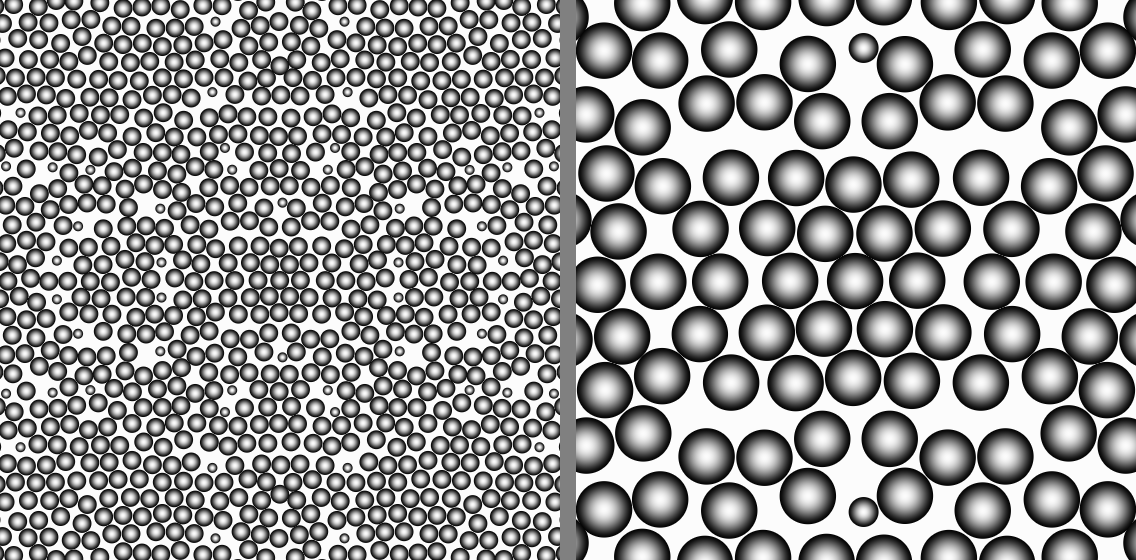
Left, the full canvas; right, a detail of the centre.
A Shadertoy shader for this pattern:

```glsl
const int SIDE = 9;

struct Grain {
    vec2 pos;
    vec2 next;
    float radius;
};

Grain patchGrains[SIDE * SIDE];

vec3 hash3(vec2 p) {
    vec3 k = vec3(dot(p, vec2(127.1, 311.7)),
                  dot(p, vec2(269.5, 183.3)),
                  dot(p, vec2(113.5, 271.9)));
    return fract(sin(k) * 43758.5453);
}

// Jittered triangular lattice, mirrored about both axes
Grain seedGrain(vec2 id) {
    vec2 base = vec2(id.x + 0.5 * mod(id.y, 2.0), id.y * 0.866);
    vec3 h = hash3(abs(base) + 3.7);
    float angle = 6.2832 * h.x;
    vec2 jitter = 0.35 * sqrt(h.y) * vec2(cos(angle), sin(angle));
    vec2 pos = base + jitter * sign(base + 0.1);
    return Grain(pos, pos, h.z < 0.065 ? 0.236 : 0.445);
}

// Push a grain away from the neighbours it overlaps
vec2 relaxed(int x, int y) {
    Grain g = patchGrains[y * SIDE + x];
    vec2 push = vec2(0.0);
    for (int j = -1; j <= 1; j++)
    for (int i = -1; i <= 1; i++) {
        if (i == 0 && j == 0) continue;
        Grain other = patchGrains[(y + j) * SIDE + x + i];
        vec2 away = g.pos - other.pos;
        float gap = max(length(away), 0.001);
        float overlap = max(g.radius + other.radius + 0.03 - gap, 0.0);
        push += away / gap * overlap;
    }
    return g.pos + 0.43 * push;
}

void mainImage(out vec4 fragColor, in vec2 fragCoord) {
    float pixel = 26.5 / iResolution.y;
    vec2 p = (fragCoord - 0.5 * iResolution.xy) * pixel;

    // Lattice cell under this point
    float row = floor(p.y / 0.866 + 0.5);
    float column = floor(p.x - 0.5 * mod(row, 2.0) + 0.5);
    vec2 corner = vec2(column, row) - float(SIDE / 2);

    for (int y = 0; y < SIDE; y++)
    for (int x = 0; x < SIDE; x++)
        patchGrains[y * SIDE + x] = seedGrain(corner + vec2(x, y));

    // Relax a shrinking block, so adjacent cells agree on the result
    for (int margin = 1; margin <= 3; margin++) {
        for (int y = margin; y < SIDE - margin; y++)
        for (int x = margin; x < SIDE - margin; x++)
            patchGrains[y * SIDE + x].next = relaxed(x, y);
        for (int y = margin; y < SIDE - margin; y++)
        for (int x = margin; x < SIDE - margin; x++)
            patchGrains[y * SIDE + x].pos = patchGrains[y * SIDE + x].next;
    }

    // Nearest grain surface
    float edge = 10.0;
    float radial = 1.0;
    for (int y = 3; y <= 5; y++)
    for (int x = 3; x <= 5; x++) {
        Grain g = patchGrains[y * SIDE + x];
        float d = length(p - g.pos);
        if (d - g.radius < edge) {
            edge = d - g.radius;
            radial = d / g.radius;
        }
    }

    // Bright core fading to a black rim on white
    float shade = pow(max(1.0 - radial * radial, 0.0), 1.6);
    float cover = clamp(0.5 - edge / pixel, 0.0, 1.0);
    fragColor = vec4(vec3(mix(0.99, 0.015 + 0.97 * shade, cover)), 1.0);
}
```
